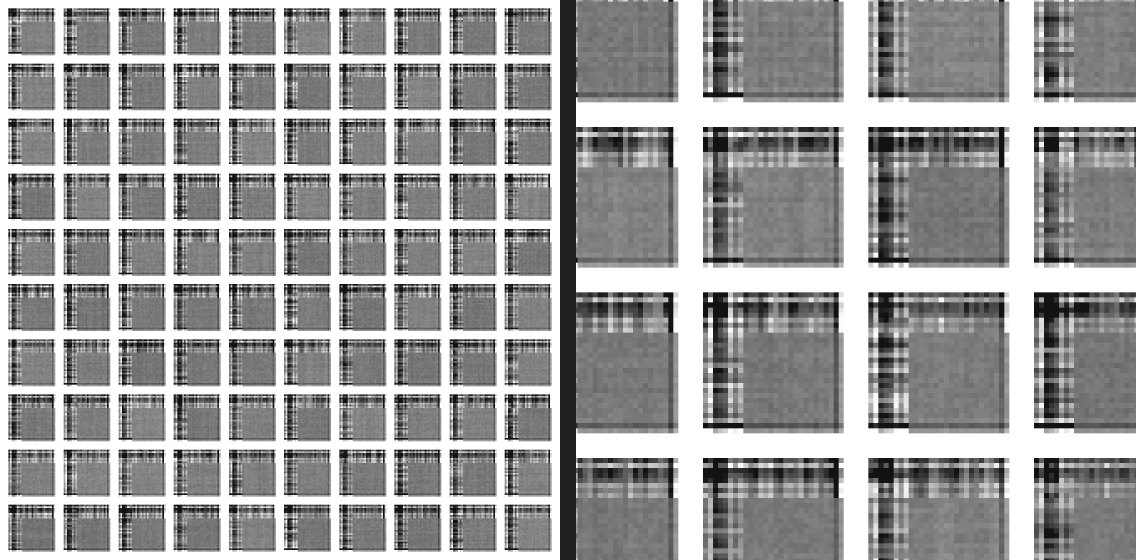
Left, the full canvas; right, a detail of the centre.
Reproduce this pattern procedurally as a Shadertoy shader.

```glsl
const float TILES = 10.0;        // repeats across and down
const float PITCH = 0.0985;      // distance between tile origins
const float TILE_SIZE = 0.0838;  // side of one tile
const float MARGIN = 0.0149;     // paper left of and above the first tile
const float CELLS = 28.0;        // square cells along a tile side
const float BAND = 8.0;          // cells across a woven border
const int SAMPLES = 3;           // antialiasing samples per axis

// Tone offsets across the borders, from the outer edge inwards
const float LEFT_BAND[8] = float[8](0.05, 0.40, -0.36, -0.26, -0.17, 0.23, -0.03, 0.19);
const float TOP_BAND[8] = float[8](-0.24, 0.28, -0.29, -0.23, -0.10, 0.21, 0.05, 0.18);

vec2 hash2(vec2 p) {
    vec3 q = fract(vec3(p.xyx) * vec3(0.1031, 0.1030, 0.0973));
    q += dot(q, q.yzx + 33.33);
    return fract((q.xx + q.yz) * q.zy);
}

float gradientDot(vec2 corner, vec2 offset) {
    float angle = 6.2832 * hash2(corner).x;
    return dot(vec2(cos(angle), sin(angle)), offset);
}

// Gradient noise, roughly -1 to 1
float gradientNoise(vec2 p) {
    vec2 i = floor(p);
    vec2 f = p - i;
    vec2 u = f * f * f * (f * (f * 6.0 - 15.0) + 10.0);
    vec2 e = vec2(0.0, 1.0);
    float low = mix(gradientDot(i, f), gradientDot(i + e.yx, f - e.yx), u.x);
    float high = mix(gradientDot(i + e.xy, f - e.xy), gradientDot(i + e.yy, f - e.yy), u.x);
    return 1.6 * mix(low, high, u.y);
}

// Irregular thread tone for one row or column
float thread(float index, float seed) {
    return gradientNoise(vec2(index * 0.73 + 0.31, seed));
}

// Dark and light threads closing the far side of a tile
float farEdge(float index) {
    return index > 26.5 ? 0.36 : index > 25.5 ? -0.38 : index > 24.5 ? 0.08 : 0.0;
}

// One border: profile across, broken up by threads along its length
float borderTone(float profile, float along, float strength, float seed) {
    float streak = thread(along, seed);
    float dash = thread(along, seed + 53.7);
    return strength * (profile * (0.82 + 0.75 * streak) + 0.30 * dash - 0.02 + farEdge(along));
}

// Tone of one cell; cell.x runs right, cell.y runs down
float tileTone(vec2 cell, vec2 tile) {
    vec2 variation = hash2(tile + 17.0);
    vec2 strength = 0.72 + 0.42 * hash2(tile + 71.0);
    float seed = tile.x * 7.31 + tile.y * 31.73 + 0.37;

    // Plain field with faint woven grain
    float tone = 0.455 + 0.065 * variation.x;
    tone += 0.028 * (thread(cell.x, seed + 3.1) + thread(cell.y, seed + 9.4));
    tone += 0.065 * (hash2(cell + tile * 37.0).x - 0.5);
    tone += 0.30 * (farEdge(cell.x) + farEdge(cell.y));

    // Left and top borders, darkest where they cross
    if (cell.x < BAND) {
        tone += borderTone(LEFT_BAND[int(cell.x)], cell.y, strength.x, seed + 101.2);
    }
    if (cell.y < BAND) {
        tone += borderTone(TOP_BAND[int(cell.y)], cell.x, strength.y, seed + 207.6);
    }
    if (max(cell.x, cell.y) < 5.0) {
        tone -= 0.12 + 0.24 * variation.y;
    }
    return clamp(tone, 0.07, 0.99);
}

// Grid of tiles on white paper; p has its origin at the top left
float gridTone(vec2 p) {
    vec2 grid = (p - MARGIN) / PITCH;
    vec2 tile = floor(grid);
    vec2 local = (grid - tile) * PITCH / TILE_SIZE;
    bool outside = any(lessThan(tile, vec2(0.0)))
        || any(greaterThanEqual(tile, vec2(TILES)))
        || max(local.x, local.y) >= 1.0;
    return outside ? 1.0 : tileTone(floor(local * CELLS), tile);
}

void mainImage(out vec4 fragColor, in vec2 fragCoord) {
    // Average samples over the pixel to smooth all cell edges
    float tone = 0.0;
    for (int y = 0; y < SAMPLES; y++) {
        for (int x = 0; x < SAMPLES; x++) {
            vec2 offset = (vec2(x, y) + 0.5) / float(SAMPLES) - 0.5;
            vec2 uv = (fragCoord + offset) / iResolution.xy;
            tone += gridTone(vec2(uv.x, 1.0 - uv.y));
        }
    }
    fragColor = vec4(vec3(tone / float(SAMPLES * SAMPLES)), 1.0);
}
```
